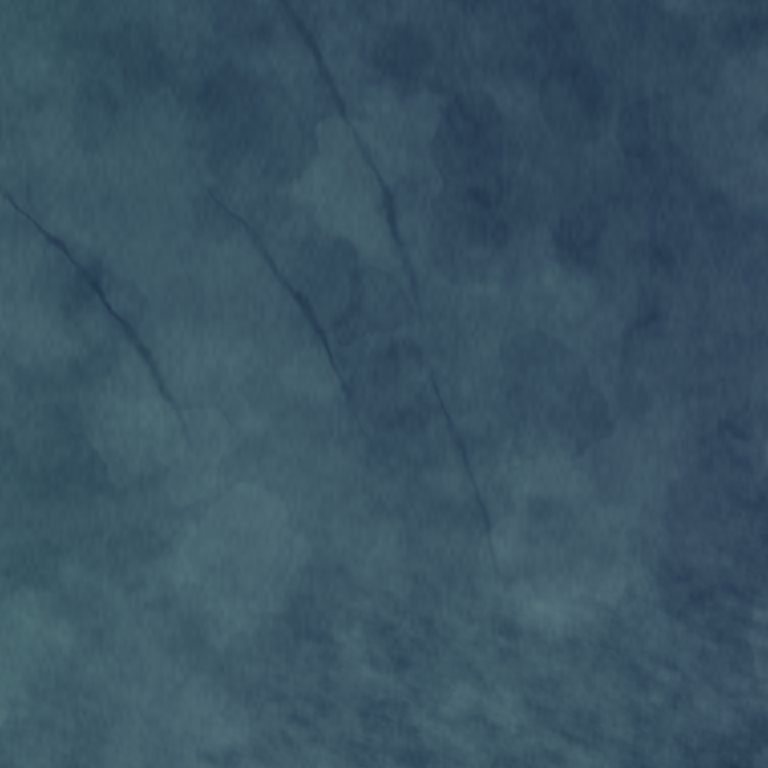
Reproduce this texture procedurally as a Shadertoy shader.

```glsl
// Mottled slate-blue painted wall with soft blotches and slanting hairline cracks
#define SHADOW_BLUE vec3(0.132, 0.218, 0.300)
#define PALE_BLUE   vec3(0.312, 0.428, 0.465)
#define TEAL_TINT   vec3(-0.006, 0.004, -0.004)
#define CLOUD_DEPTH 0.36
#define BLOTCH_DEPTH 0.36
#define MOTTLE_DEPTH 0.42
#define CRACK_DEPTH 0.30
#define CRACK_WIDTH 0.0045
#define GRAIN_DEPTH 0.15

float hash(vec2 p) {
    return fract(sin(dot(p, vec2(127.1, 311.7))) * 43758.5453);
}

float noise(vec2 p) {
    vec2 cell = floor(p), f = fract(p);
    f = f * f * (3.0 - 2.0 * f);
    float low = mix(hash(cell), hash(cell + vec2(1, 0)), f.x);
    float high = mix(hash(cell + vec2(0, 1)), hash(cell + vec2(1, 1)), f.x);
    return mix(low, high, f.y);
}

// Layered noise, centred on zero
float fbm(vec2 p) {
    float sum = 0.0, weight = 0.5;
    for (int i = 0; i < 5; i++) {
        sum += weight * (noise(p) - 0.5);
        p = mat2(1.6, 1.2, -1.2, 1.6) * p + 7.3;
        weight *= 0.5;
    }
    return sum;
}

// Scattered round stains with ragged rims, some darker and some paler
float blotches(vec2 uv, float cells, float seed) {
    vec2 ragged = vec2(fbm(uv * 18.0 + seed), fbm(uv * 18.0 + seed + 31.0));
    vec2 p = uv * cells + ragged * 0.6;
    vec2 home = floor(p);
    float sum = 0.0;
    for (int y = -1; y <= 1; y++)
    for (int x = -1; x <= 1; x++) {
        vec2 cell = home + vec2(x, y);
        vec2 center = cell + 0.15 + 0.7 * vec2(hash(cell + seed), hash(cell + seed + 17.0));
        float radius = mix(0.25, 0.58, hash(cell + seed + 29.0));
        float tone = hash(cell + seed + 43.0) - 0.55;
        vec2 offset = (p - center) * vec2(1.12, 0.9);
        float soft = mix(0.03, 0.12, hash(cell + seed + 61.0));
        sum += tone * (1.0 - smoothstep(radius - soft, radius + soft, length(offset)));
    }
    return sum;
}

// Gently bowed, broken line from start to end, fading towards its lower tip
float crack(vec2 uv, vec2 start, vec2 end, float seed) {
    vec2 along = end - start;
    float span = length(along);
    vec2 dir = along / span;
    vec2 rel = uv - start;
    float s = dot(rel, dir) / span;
    float bow = 0.025 * sin(3.14159 * clamp(s, 0.0, 1.0));
    float wobble = 0.022 * fbm(vec2(s * span * 14.0, seed)) + 0.006 * fbm(uv * 60.0);
    float side = abs(dot(rel, vec2(-dir.y, dir.x)) - bow - wobble);
    float width = CRACK_WIDTH * mix(0.5, 1.7, noise(vec2(s * span * 30.0, seed + 5.0)));
    float fade = smoothstep(-0.04, 0.06, s) * (1.0 - smoothstep(0.65, 1.05, s));
    float core = 1.0 - smoothstep(width * 0.1, width * 1.6, side);
    float halo = exp(-side * side / 0.0003);
    return fade * (core * mix(0.3, 1.2, noise(uv * 28.0 + seed)) + 0.25 * halo);
}

void mainImage(out vec4 fragColor, in vec2 fragCoord) {
    vec2 uv = fragCoord / iResolution.xy;

    // Broad light: pale at the lower left, deep at the upper right
    float tone = 0.54 - 0.28 * (uv.x - 0.5) - 0.24 * (uv.y - 0.5);

    // Clouded paint, layered stains and small sponge marks
    tone += CLOUD_DEPTH * fbm(uv * 6.0 + 3.7);
    tone += BLOTCH_DEPTH * blotches(uv, 5.0, 11.0);
    tone += 0.75 * BLOTCH_DEPTH * blotches(uv, 9.0, 57.0);
    float patchy = smoothstep(-0.15, 0.2, fbm(uv * 5.0 + 23.0));
    tone += MOTTLE_DEPTH * mix(0.5, 1.2, patchy) * fbm(uv * 24.0 + 9.0);

    // Dry-brushed flecks, mostly in the lower right
    vec2 brushed = mat2(0.9, 0.4, -0.4, 0.9) * uv;
    float flecks = fbm(brushed * vec2(34.0, 66.0));
    float worn = 1.0 - smoothstep(0.1, 0.45, uv.y + 0.25 * (1.0 - uv.x) + 0.5 * fbm(uv * 6.0 + 19.0));
    tone += flecks * mix(0.06, 0.55, worn);

    // Hairline cracks: xy is the start, zw the end
    vec4 cracks[4] = vec4[4](
        vec4(0.00, 0.76, 0.27, 0.39), vec4(0.27, 0.76, 0.49, 0.40),
        vec4(0.36, 1.01, 0.56, 0.55), vec4(0.55, 0.53, 0.65, 0.18));
    for (int i = 0; i < 4; i++) {
        float strength = i == 3 ? 0.6 : 1.0;
        tone -= CRACK_DEPTH * strength * crack(uv, cracks[i].xy, cracks[i].zw, float(i) * 9.0);
    }

    // Faint weave with an upright lean
    tone += GRAIN_DEPTH * (noise(uv * vec2(190.0, 85.0)) - 0.5);

    // Colour, leaning teal on the left and blue on the right
    vec3 color = mix(SHADOW_BLUE, PALE_BLUE, clamp(tone, 0.0, 1.1));
    color += TEAL_TINT * (1.0 - 2.0 * uv.x + 2.0 * fbm(uv * 3.0 + 41.0));
    fragColor = vec4(color, 1.0);
}
```
